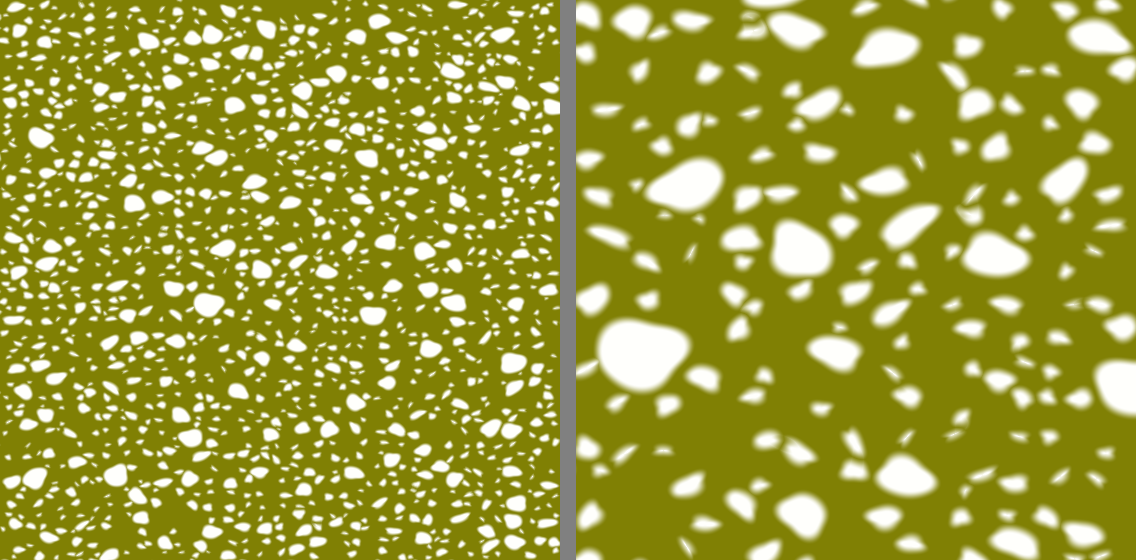
Left: the whole. Right: its middle third, enlarged.
A Shadertoy shader for this pattern:

```glsl
// Pale rounded grains of three sizes, mostly lying flat, on an olive ground.
// Each size is a jittered grid of wobbly ellipses; finer grains shrink or vanish
// to fit the gaps left by coarser ones, and neighbours flatten against each other.

struct Layer {
    vec2 grid;       // cells per canvas side
    vec2 size;       // smallest and largest half length
    vec2 roundness;  // range of width / length
    float fill;      // share of cells holding a grain
    float tilt;      // largest lean in radians
    float seed;
};

const Layer LARGE  = Layer(vec2(7, 10),  vec2(0.014, 0.027),  vec2(0.52, 0.90), 0.65, 0.7, 1.0);
const Layer MEDIUM = Layer(vec2(18, 24), vec2(0.007, 0.020),  vec2(0.36, 0.85), 0.86, 0.9, 2.0);
const Layer SMALL  = Layer(vec2(33, 46), vec2(0.004, 0.0105), vec2(0.35, 0.85), 0.88, 1.2, 3.0);

const vec3 OLIVE = vec3(0.50, 0.50, 0.015);
const vec3 PALE  = vec3(1.0, 1.0, 0.99);
const float JITTER    = 0.65;    // share of a cell the centre may roam
const float WOBBLE    = 0.09;    // departure from a true ellipse
const float HALF_GAP  = 0.0024;  // half the olive seam between neighbours
const float REACH     = 0.02;    // distance beyond which a grain is ignored
const float MIN_SCALE = 0.35;    // grains squeezed below this are dropped
const float SOFTNESS  = 0.0033;  // half width of the blurred edge
const float FAR       = 1.0;

vec4 hash(vec2 cell, float seed) {
    vec3 p = vec3(cell, seed);
    vec4 q = fract(p.xyzx * vec4(0.1031, 0.1030, 0.0973, 0.1099));
    q += dot(q, q.wzxy + 33.33);
    return fract((q.xxyz + q.yzzw) * q.zywx);
}

// Centre (xy), half length (z) and roundness (w); zero length means empty
vec4 placeGrain(vec2 cell, Layer layer) {
    vec4 place = hash(cell, layer.seed);
    vec4 form = hash(cell, layer.seed + 17.0);
    vec2 centre = (cell + 0.5 + JITTER * (place.xy - 0.5)) / layer.grid;
    float halfLength = mix(layer.size.x, layer.size.y, pow(place.z, 1.5));
    float roundness = mix(layer.roundness.x, layer.roundness.y, form.x);
    return vec4(centre, place.w < layer.fill ? halfLength : 0.0, roundness);
}

// Approximate signed distance to one tilted, wobbly ellipse
float grainDistance(vec2 p, vec4 grain, vec2 cell, Layer layer) {
    vec4 form = hash(cell, layer.seed + 31.0);
    float angle = layer.tilt * (form.x + form.y - 1.0);
    float c = cos(angle), s = sin(angle);
    vec2 q = mat2(c, -s, s, c) * (p - grain.xy) + 1e-6;
    vec2 radii = grain.z * vec2(1.0, grain.w);
    vec2 unit = q / radii;
    float theta = atan(unit.y, unit.x);
    float outline = 1.0 + WOBBLE * sin(3.0 * theta + 6.283 * form.z)
                        + 0.5 * WOBBLE * sin(4.0 * theta + 6.283 * form.w);
    float k = length(unit);
    return k * (k / outline - 1.0) / length(unit / radii);
}

// Keeps the two nearest distances, in order
vec2 nearestTwo(vec2 nearest, float d) {
    return d < nearest.x ? vec2(d, nearest.x) : vec2(nearest.x, min(nearest.y, d));
}

// Cuts an olive seam along the border between the two nearest grains
float carveSeam(vec2 nearest) {
    return max(nearest.x, HALF_GAP - 0.5 * (nearest.y - nearest.x));
}

// Shrinks a grain to the clearance left around its centre
float fitLength(vec4 grain, float clearance) {
    float room = (clearance - 1.5 * HALF_GAP) / (grain.z * mix(grain.w, 1.0, 0.5));
    return room < MIN_SCALE ? 0.0 : grain.z * min(room, 1.0);
}

float largeField(vec2 p) {
    vec2 nearest = vec2(FAR);
    for (int i = 0; i < 9; i++) {
        vec2 cell = floor(p * LARGE.grid) + vec2(i % 3 - 1, i / 3 - 1);
        vec4 grain = placeGrain(cell, LARGE);
        if (grain.z > 0.0) nearest = nearestTwo(nearest, grainDistance(p, grain, cell, LARGE));
    }
    return carveSeam(nearest);
}

float mediumField(vec2 p) {
    vec2 nearest = vec2(FAR);
    for (int i = 0; i < 9; i++) {
        vec2 cell = floor(p * MEDIUM.grid) + vec2(i % 3 - 1, i / 3 - 1);
        vec4 grain = placeGrain(cell, MEDIUM);
        if (grain.z == 0.0 || distance(p, grain.xy) > grain.z + REACH) continue;
        grain.z = fitLength(grain, largeField(grain.xy));
        if (grain.z > 0.0) nearest = nearestTwo(nearest, grainDistance(p, grain, cell, MEDIUM));
    }
    return min(carveSeam(nearest), largeField(p));
}

float smallField(vec2 p) {
    vec2 nearest = vec2(FAR);
    for (int i = 0; i < 9; i++) {
        vec2 cell = floor(p * SMALL.grid) + vec2(i % 3 - 1, i / 3 - 1);
        vec4 grain = placeGrain(cell, SMALL);
        if (grain.z == 0.0 || distance(p, grain.xy) > grain.z + REACH) continue;
        grain.z = fitLength(grain, mediumField(grain.xy));
        if (grain.z > 0.0) nearest = nearestTwo(nearest, grainDistance(p, grain, cell, SMALL));
    }
    return min(carveSeam(nearest), mediumField(p));
}

void mainImage(out vec4 fragColor, in vec2 fragCoord) {
    vec2 p = fragCoord / min(iResolution.x, iResolution.y);
    float cover = 1.0 - smoothstep(-SOFTNESS, SOFTNESS, smallField(p));
    fragColor = vec4(mix(OLIVE, PALE, cover), 1.0);
}
```
